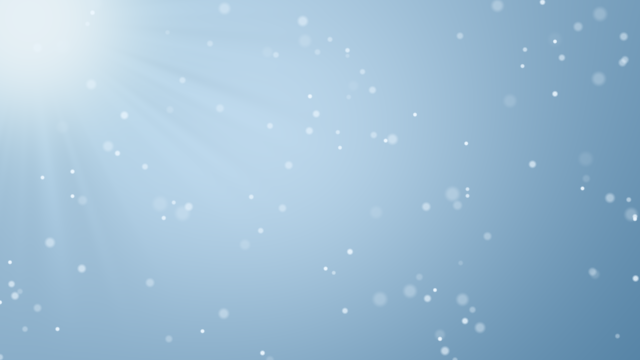
This background is drawn by a Shadertoy shader. Its source:

```glsl
// Soft winter sky: a pale sun in the upper left, faint rays and drifting snow.
#define SUN_POS vec2(0.08, 0.95)
#define HAZE_POS vec2(0.46, 0.55)
#define HAZE_SIZE vec2(0.40, 0.62)
#define HAZE_GAIN 0.62
#define RAY_GAIN 0.026
#define FLAKE_COUNT 125
#define DEEP_BLUE vec3(0.33, 0.51, 0.645)
#define MIST_BLUE vec3(0.72, 0.83, 0.91)
#define HALO_CYAN vec3(0.76, 0.88, 0.925)
#define SUN_WHITE vec3(0.90, 0.94, 0.96)
#define FLAKE_WHITE vec3(0.93, 0.97, 1.0)

float hash(float n) {
    return fract(sin(n * 127.1 + 11.7) * 43758.5453);
}

float valueNoise(float x) {
    float cell = floor(x);
    float t = fract(x);
    return mix(hash(cell), hash(cell + 1.0), t * t * (3.0 - 2.0 * t));
}

// Blue gradient: tilted base plus a broad bright haze
vec3 sky(vec2 uv) {
    float base = 0.46 - 0.48 * uv.x + 0.29 * uv.y;
    vec2 q = (uv - HAZE_POS) / HAZE_SIZE;
    float tone = base + HAZE_GAIN * exp(-dot(q, q));
    return mix(DEEP_BLUE, MIST_BLUE, tone);
}

// Streaks fanning out from the sun, in -1..1
float rays(vec2 fromSun) {
    float angle = atan(fromSun.y, fromSun.x);
    float streak = 0.6 * valueNoise(angle * 9.0 + 40.0)
                 + 0.4 * valueNoise(angle * 23.0 + 90.0);
    float dist = length(fromSun);
    float fade = smoothstep(0.12, 0.4, dist) * (1.0 - smoothstep(0.35, 1.0, dist));
    return (2.0 * streak - 1.0) * fade;
}

// Coverage of all flakes: small ones crisp, large ones blurred and faint
float snow(vec2 p, float aspect, float pixel) {
    float clear = 1.0;
    for (int i = 0; i < FLAKE_COUNT; i++) {
        float id = float(i) * 4.0;
        vec2 centre = vec2(hash(id) * aspect, hash(id + 1.0));
        float size = hash(id + 2.0);
        float radius = mix(0.005, 0.026, size * size);
        float opacity = mix(1.0, 0.2, size) * mix(0.25, 1.3, hash(id + 3.0));
        float disc = 1.0 - smoothstep(radius * 0.4, radius + pixel, length(p - centre));
        clear *= 1.0 - min(opacity, 0.97) * disc;
    }
    return 1.0 - clear;
}

void mainImage(out vec4 fragColor, in vec2 fragCoord) {
    vec2 uv = fragCoord / iResolution.xy;
    float aspect = iResolution.x / iResolution.y;
    vec2 p = vec2(uv.x * aspect, uv.y);
    vec2 fromSun = p - SUN_POS;
    float sunDist2 = dot(fromSun, fromSun);

    vec3 color = sky(uv) + RAY_GAIN * rays(fromSun);

    // Sun: wide cyan halo under a white core
    color = mix(color, HALO_CYAN, 0.8 * exp(-sunDist2 / 0.12));
    color = mix(color, SUN_WHITE, exp(-pow(sunDist2 / 0.075, 1.3)));

    color = mix(color, FLAKE_WHITE, snow(p, aspect, 1.0 / iResolution.y));
    fragColor = vec4(clamp(color, 0.0, 1.0), 1.0);
}
```
